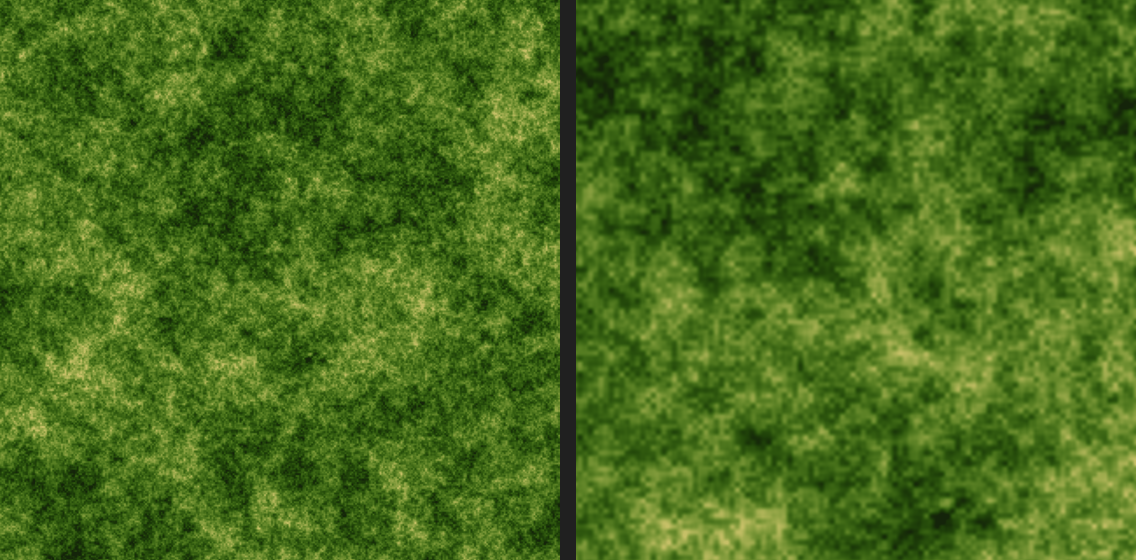
Left, the full canvas; right, a detail of the centre.
Reproduce this texture procedurally as a WebGL 2 fragment shader.

```glsl
#version 300 es
precision highp float;
// Mottled green turf: faint cloudy patches under a strong fine grain.

uniform vec2 u_resolution;
out vec4 fragColor;

// Integer hash of a lattice cell, 0 to 1
float hash(ivec2 cell, int seed) {
    uvec2 q = uvec2(cell) * uvec2(1597u, 3571u) + uint(seed) * 7919u;
    uint n = (q.x ^ (q.y << 15)) * 747796u + 28913u;
    n = (n ^ (n >> 15)) * 668265u;
    n = (n ^ (n >> 13)) * 374761u;
    n ^= n >> 16;
    return float(n & 65535u) / 65535.0;
}

// Smooth value noise, centred on zero
float valueNoise(vec2 p, int seed) {
    ivec2 cell = ivec2(floor(p));
    vec2 f = fract(p);
    vec2 s = f * f * (3.0 - 2.0 * f);
    float bottom = mix(hash(cell, seed), hash(cell + ivec2(1, 0), seed), s.x);
    float top = mix(hash(cell + ivec2(0, 1), seed), hash(cell + ivec2(1, 1), seed), s.x);
    return mix(bottom, top, s.y) - 0.5;
}

// Layered noise from broad patches to grain, scaled to unit deviation
float turfTone(vec2 uv) {
    float sum = 0.0, power = 0.0;
    float frequency = 5.0, amplitude = 1.0;
    for (int octave = 0; octave < 7; octave++) {
        vec2 offset = vec2(0.37, 0.71) * float(octave + 1);
        sum += amplitude * valueNoise(uv * frequency + offset, octave + 1);
        power += amplitude * amplitude;
        frequency *= 2.0;
        amplitude *= 1.035;
    }
    return sum / (0.2145 * sqrt(power));
}

// Deep green through mid green to straw
vec3 turfColor(float tone) {
    float t = clamp(tone, -2.8, 3.2);
    return vec3(0.262, 0.425, 0.093)
         + vec3(0.110, 0.102, 0.056) * t
         + vec3(0.016, 0.000, 0.013) * t * t;
}

void main() {
    vec2 uv = gl_FragCoord.xy / u_resolution.y;
    fragColor = vec4(turfColor(turfTone(uv)), 1.0);
}
```
